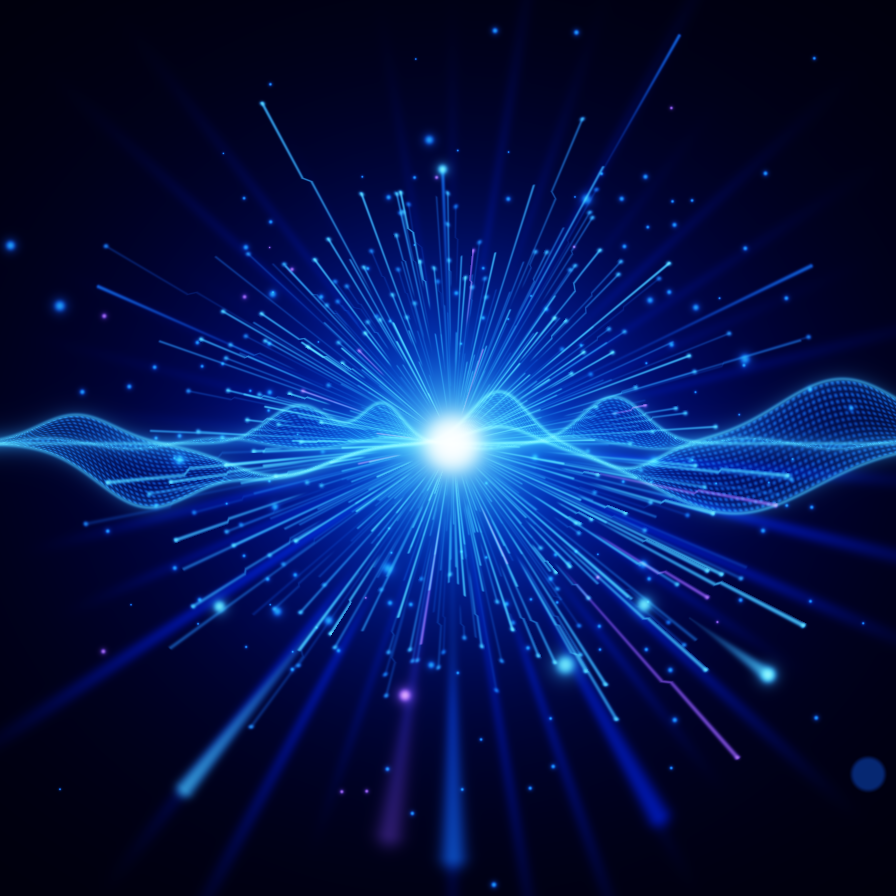
Reproduce this background procedurally as a WebGL 2 fragment shader.

```glsl
#version 300 es
precision highp float;
// Radial burst of light streaks with two dotted wave ribbons on dark blue.
#define CENTER vec2(0.505, 0.505)
#define TAU 6.2831853
#define RAY_LAYERS 5
#define RAY_WIDTH 0.001
#define MESH_CELL 0.0062
#define NAVY vec3(0.0, 0.0, 0.035)
#define DEEP vec3(0.0, 0.08, 0.85)
#define AZURE vec3(0.06, 0.42, 1.3)
#define CYAN vec3(0.25, 0.95, 1.6)
#define VIOLET vec3(0.45, 0.25, 1.0)
uniform vec2 u_resolution;
out vec4 fragColor;

float hash(vec2 p) { return fract(sin(dot(p, vec2(127.1, 311.7))) * 43758.5453); }
float bell(float x, float mid, float width) { float t = (x - mid) / width; return exp(-t * t); }

// Thin streaks, one per angular cell, some with a sideways step or a bright tip
vec3 rays(vec2 q, float count, float seed, float reach) {
  float r = length(q), turn = (atan(q.y, q.x) / TAU + 0.5) * count;
  float cell = mod(floor(turn), count), arc = TAU / count * r;
  float h1 = hash(vec2(cell, seed)), h2 = hash(vec2(cell, seed + 7.3));
  float h3 = hash(vec2(cell, seed + 13.9));
  float side = (fract(turn) - 0.5 - 0.4 * (h1 - 0.5)) * arc;
  float inner = 0.03 + 0.16 * h2 * h2;
  float outer = inner + reach * (1.0 + 0.5 * abs(q.x) / max(r, 0.001)) * (0.15 + 0.85 * h3 * h3);
  side -= step(0.75, h2) * clamp(r - mix(inner, outer, 0.6), 0.0, min(0.007, 0.2 * arc));
  float along = clamp((r - inner) / (outer - inner), 0.0, 1.0);
  float width = RAY_WIDTH * (0.7 + 2.0 * r * (1.0 + step(q.y, 0.0)));
  float body = bell(side, 0.0, width) * smoothstep(0.0, 0.2, along);
  body *= (0.4 + 0.6 * along) * (1.0 - smoothstep(outer, outer + 0.003, r));
  float tip = step(0.55, h2) * step(0.14, outer) * bell(length(vec2(side, r - outer)), 0.0, 0.0025);
  vec3 tint = mix(mix(AZURE, CYAN, h1), VIOLET, step(0.95, h1));
  return tint * (body * (0.2 + 1.1 * h1 * h1) + tip);
}

// Wide soft beams, strongest below the horizon
vec3 shafts(vec2 q) {
  float count = 38.0, r = length(q), turn = (atan(q.y, q.x) / TAU + 0.5) * count;
  float cell = mod(floor(turn), count), h = hash(vec2(cell, 41.0));
  float start = 0.08 + 0.15 * hash(vec2(cell, 52.0));
  float fade = smoothstep(start, start + 0.1, r) * (1.0 - smoothstep(0.25, 0.35 + 0.35 * h, r));
  float side = (fract(turn) - 0.5) * TAU / count * r, flat_ = abs(q.x) / max(r, 0.001);
  return DEEP * bell(side, 0.0, 0.002 + 0.014 * r) * fade * h * (q.y < 0.0 ? 0.4 + 0.5 * flat_ : 0.22);
}

// One beam that widens and brightens from a to b
float beam(vec2 p, vec2 a, vec2 b, float width) {
  vec2 axis = b - a;
  float t = clamp(dot(p - a, axis) / dot(axis, axis), 0.0, 1.0);
  return bell(length(p - a - axis * t), 0.0, mix(0.0012, width, t)) * (0.1 + 0.9 * t * t);
}

float orb(vec2 p, vec2 at, float size) {
  float d = length(p - at);
  return 1.8 * bell(d, 0.0, size) + 0.3 * bell(d, 0.0, 2.2 * size);
}

// Loose glowing particles on a jittered grid
vec3 sparks(vec2 p, float grid, float size, float amount) {
  vec2 id = floor(p * grid);
  vec2 at = (id + 0.35 + 0.3 * vec2(hash(id + 3.7), hash(id + 9.1))) / grid;
  float chance = amount * bell(length((at - CENTER) * vec2(0.85, 1.0)), 0.22, 0.15);
  vec3 tint = mix(AZURE, VIOLET, step(0.88, hash(id + 5.2)));
  return tint * step(hash(id + grid), chance) * orb(p, at, size * (0.5 + hash(id + 1.3)));
}

// Ribbon heights above the horizon: outer top and bottom, inner top and bottom
vec4 edges(float x) {
  float dip = 0.036 * bell(x, 0.31, 0.08);
  float top = 0.032 * bell(x, 0.085, 0.06) + 0.058 * bell(x, 0.557, 0.045)
    - 0.028 * bell(x, 0.7, 0.05) + 0.072 * bell(x, 0.94, 0.1) - dip;
  float low = 0.02 * bell(x, 0.56, 0.05) - 0.07 * bell(x, 0.165, 0.08)
    - 0.078 * bell(x, 0.82, 0.13) - dip;
  float crest = 0.043 * bell(x, 0.335, 0.05) + 0.044 * bell(x, 0.427, 0.032) + 0.052 * bell(x, 0.685, 0.05);
  return vec4(top, low, crest, 0.006 * sin(x * 32.0));
}

float mesh(float x, float y, float top, float low) {
  float v = (y - min(top, low)) / max(abs(top - low), 0.002);
  float inside = smoothstep(0.0, 0.03, v) * (1.0 - smoothstep(0.97, 1.0, v));
  vec2 g = fract(vec2((x + 0.03 * v) / MESH_CELL, v * 15.0)) - 0.5;
  return inside * (0.12 + 0.9 * bell(length(g), 0.0, 0.32)) * (0.6 + 0.4 * abs(2.0 * v - 1.0));
}

void main() {
  vec2 p = (gl_FragCoord.xy - 0.5 * u_resolution) / min(u_resolution.x, u_resolution.y) + 0.5;
  vec2 q = p - CENTER;
  float r = length(q), oval = length(q * vec2(0.88, 1.08));
  // Ambient glow and horizon flare
  vec3 light = NAVY + vec3(0.0, 0.03, 2.1) * exp(-7.0 * oval) + vec3(0.03, 0.95, 1.1) * exp(-13.0 * r);
  light += AZURE * 0.75 * exp(-abs(q.y) / 0.014 - abs(q.x) / 0.24);
  // Streaks, shafts and particles
  for (int i = 0; i < RAY_LAYERS; i++) {
    float k = float(i);
    light += rays(q, 43.0 + 22.0 * k, 5.0 + 19.0 * k, 0.27 - 0.03 * k);
  }
  light += shafts(q) + sparks(p, 38.0, 0.0015, 0.22) + sparks(p + 0.013, 17.0, 0.0034, 0.14);
  // Foreground beams and lights
  light += CYAN * 0.8 * beam(p, vec2(0.4, 0.36), vec2(0.207, 0.12), 0.009);
  light += AZURE * 0.7 * beam(p, vec2(0.505, 0.4), vec2(0.506, 0.045), 0.014);
  light += VIOLET * 0.4 * beam(p, vec2(0.485, 0.4), vec2(0.435, 0.07), 0.015);
  light += DEEP * beam(p, vec2(0.555, 0.42), vec2(0.735, 0.09), 0.012);
  light += CYAN * beam(p, vec2(0.77, 0.31), vec2(0.857, 0.247), 0.007);
  light += AZURE * beam(p, vec2(0.65, 0.77), vec2(0.758, 0.96), 0.0018);
  light += AZURE * beam(p, vec2(0.503, 0.57), vec2(0.494, 0.811), 0.002);
  light += AZURE * beam(p, vec2(0.6, 0.555), vec2(0.905, 0.703), 0.0022);
  light += AZURE * beam(p, vec2(0.36, 0.57), vec2(0.11, 0.68), 0.002);
  light += CYAN * (orb(p, vec2(0.631, 0.258), 0.008) + orb(p, vec2(0.857, 0.247), 0.006));
  light += CYAN * (orb(p, vec2(0.719, 0.325), 0.006) + orb(p, vec2(0.245, 0.323), 0.005));
  light += CYAN * orb(p, vec2(0.494, 0.811), 0.004) + VIOLET * 1.8 * orb(p, vec2(0.452, 0.224), 0.005);
  light += AZURE * 0.4 * (1.0 - smoothstep(0.015, 0.022, length(p - vec2(0.969, 0.136))));
  // Wave ribbons: mesh fill, then bright edges of even thickness
  vec4 edge = edges(p.x), slope = (edges(p.x + 0.001) - edge) / 0.001;
  vec4 gap = abs(q.y - edge) / sqrt(1.0 + slope * slope);
  light += AZURE * (mesh(p.x, q.y, edge.x, edge.y) + mesh(p.x, q.y, edge.z, edge.w));
  vec4 line = exp(-gap * gap / 0.000004) * 0.75 + exp(-gap / 0.007) * 0.3;
  light += CYAN * dot(line, vec4(1.0, 1.0, 0.9, 0.6)) * (0.6 + 0.4 * bell(q.x, 0.0, 0.3));
  // White core
  light += vec3(3.5) * bell(r, 0.0, 0.024) + vec3(0.45, 0.8, 0.9) * bell(r, 0.0, 0.058);
  fragColor = vec4(1.0 - exp(-light), 1.0);
}
```
